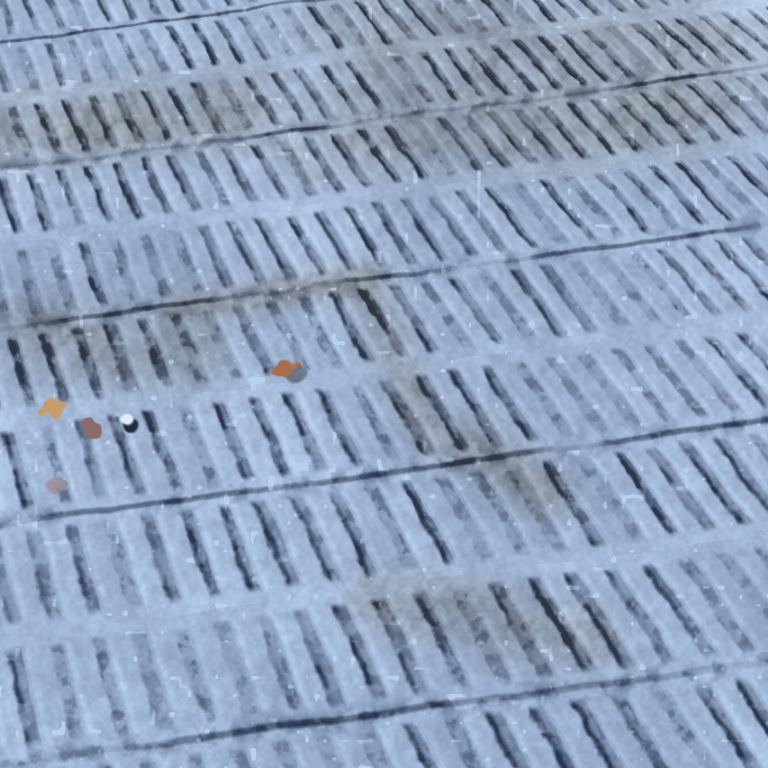
Write a Shadertoy shader that draws this texture.

```glsl
// Weathered blue-grey paving in perspective: slabs with two rows of raised, slanted bars each.
// A log scale spaces the rows, lanes fan out from a vanishing point, and hashed noise
// wears the grooves, fills them with grit and stains the slabs; a few leaves lie on top.

float hash(vec2 p) {
    vec3 q = fract(p.xyx * 0.1031);
    q += dot(q, q.yzx + 33.33);
    return fract((q.x + q.y) * q.z);
}

float noise(vec2 p) {
    vec2 i = floor(p), f = fract(p);
    f = f * f * (3.0 - 2.0 * f);
    return mix(mix(hash(i), hash(i + vec2(1, 0)), f.x),
               mix(hash(i + vec2(0, 1)), hash(i + vec2(1, 1)), f.x), f.y);
}

float fbm(vec2 p) {
    float sum = 0.0, gain = 0.5;
    for (int i = 0; i < 4; i++) {
        sum += gain * noise(p);
        p = mat2(1.6, 1.2, -1.2, 1.6) * p + 7.3;
        gain *= 0.5;
    }
    return sum / 0.9375;
}

// Soft stain around the segment a-b
float stain(vec2 p, vec2 a, vec2 b, float radius) {
    vec2 d = b - a;
    float h = clamp(dot(p - a, d) / dot(d, d), 0.0, 1.0);
    float r = length(p - a - h * d) / radius;
    return exp(-r * r);
}

// Ragged leaf: 1 inside, 0 outside
float leaf(vec2 p, vec2 center, float size) {
    vec2 d = (p - center) * vec2(1.0, 1.15);
    float ragged = size * (0.55 + 0.9 * noise(p * 95.0));
    return 1.0 - smoothstep(ragged - 0.003, ragged + 0.003, length(d));
}

void mainImage(out vec4 fragColor, in vec2 fragCoord) {
    vec2 p = fragCoord / iResolution.xy;
    p.y = 1.0 - p.y;                                   // measure depth downwards
    vec2 w = p + 0.009 * (vec2(fbm(p * 16.0), fbm(p * 16.0 + 40.0)) - 0.5);

    // Perspective grid: slabs hold two rows, rows hold slanted lanes
    float slab = log((w.y + 0.135 * w.x + 0.655) / 0.71) / log(1.235);
    float row = floor(2.0 * slab), along = fract(2.0 * slab);
    float lane = (w.x + 0.45) / ((w.y + 1.2) * 0.0275) + 0.5 * hash(vec2(row + 9.0, 3.0));
    float cell = floor(lane), across = fract(lane);
    vec2 id = vec2(cell, row + 20.0);
    float seed = hash(id), wear = hash(id + 51.0);

    float broad = fbm(p * 5.0 + 3.0);
    float grit = fbm(p * vec2(75.0, 60.0));
    float grain = noise(p * 190.0);

    // Stains, mostly following the joints
    float dirt = stain(p, vec2(0.5, 0.06), vec2(0.9, 0.08), 0.10) * 0.75
               + stain(p, vec2(0.0, 0.17), vec2(0.31, 0.14), 0.05)
               + stain(p, vec2(0.40, 0.20), vec2(0.88, 0.15), 0.05) * 0.6
               + stain(p, vec2(0.05, 0.44), vec2(0.25, 0.46), 0.05) * 0.8
               + stain(p, vec2(0.23, 0.40), vec2(0.47, 0.365), 0.022)
               + stain(p, vec2(0.48, 0.38), vec2(0.56, 0.57), 0.03) * 0.8
               + stain(p, vec2(0.62, 0.58), vec2(0.71, 0.64), 0.035)
               + stain(p, vec2(0.50, 0.78), vec2(0.76, 0.83), 0.05) * 0.8;
    dirt = clamp(dirt * (0.35 + 1.1 * fbm(p * 22.0 + 8.0)), 0.0, 1.0);

    // Bars and the worn band between rows
    float tone = 0.87 + 0.22 * (broad - 0.5) + 0.20 * (grit - 0.5) + 0.09 * (grain - 0.5);
    tone += 0.08 * (seed - 0.5);
    float inside = smoothstep(0.07, 0.15, along) * (1.0 - smoothstep(0.84, 0.93, along));
    tone += 0.04 * (1.0 - inside);

    // Grooves: gritty floor, and a dark shadow beside each bar
    float left = 0.54 + 0.10 * wear + 0.14 * (grit - 0.5);
    float groove = smoothstep(left - 0.05, left + 0.07, across)
                 * (1.0 - smoothstep(0.88, 1.0, across)) * inside;
    float shadow = exp(-pow((across - left - 0.10) / 0.085, 2.0)) * inside;
    float depth = smoothstep(0.15, 0.75, seed + 0.7 * (fbm(p * 9.0 + 60.0) - 0.5) + 0.3 * dirt);
    float broken = smoothstep(0.25, 0.6, noise(vec2(cell * 5.0, slab * 11.0) + 30.0));
    float pebbles = smoothstep(0.42, 0.68, fbm(p * 70.0 + 15.0));
    tone -= groove * (0.10 + 0.13 * depth + 0.34 * pebbles * (0.4 + 0.6 * wear));
    tone -= shadow * depth * (0.12 + 0.44 * broken);
    tone += 0.09 * inside * smoothstep(0.0, 0.06, across) * (1.0 - smoothstep(0.08, 0.25, across));

    // Joints between slabs, with debris gathered along them
    float joint = abs(fract(slab + 0.5) - 0.5);
    float opened = smoothstep(0.30, 0.65, noise(p * vec2(8.0, 5.0) + 12.0));
    tone -= (1.0 - smoothstep(0.004, 0.022, joint)) * (0.12 + 0.40 * opened);
    tone -= exp(-joint * joint * 500.0) * 0.35 * smoothstep(0.42, 0.70, fbm(p * 48.0 + 5.0));
    tone -= 0.16 * dirt + 0.14 * dirt * pebbles;
    tone += 0.15 * stain(p, vec2(0.97, 0.0), vec2(1.0, 0.04), 0.06);
    tone += 0.25 * smoothstep(0.87, 0.97, noise(p * 85.0 + 33.0));

    // Slate to pale blue, greyed by dirt and distance
    vec3 color = mix(vec3(0.16, 0.21, 0.31), vec3(0.68, 0.77, 0.90), clamp(tone, 0.0, 1.08));
    float grey = dot(color, vec3(0.3, 0.5, 0.2));
    color = mix(color, grey * vec3(0.98, 1.01, 1.03), 0.55 * dirt + 0.12 * (1.0 - p.y));

    // Fallen leaves and one white chip
    color = mix(color, vec3(0.25, 0.27, 0.33), 0.6 * leaf(p, vec2(0.382, 0.489), 0.014));
    color = mix(color, vec3(0.66, 0.43, 0.30), leaf(p, vec2(0.371, 0.480), 0.015));
    color = mix(color, vec3(0.78, 0.61, 0.40), leaf(p, vec2(0.069, 0.531), 0.015));
    color = mix(color, vec3(0.55, 0.42, 0.42), leaf(p, vec2(0.119, 0.558), 0.014));
    color = mix(color, vec3(0.60, 0.53, 0.56), 0.7 * leaf(p, vec2(0.075, 0.630), 0.012));
    color = mix(color, vec3(0.12, 0.16, 0.26), leaf(p, vec2(0.170, 0.554), 0.010));
    color = mix(color, vec3(0.88, 0.93, 0.98), leaf(p, vec2(0.165, 0.545), 0.008));
    fragColor = vec4(color, 1.0);
}
```
